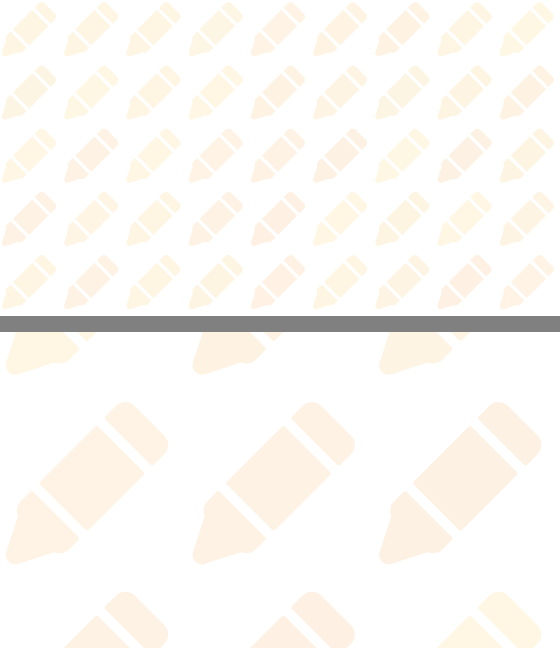
Top, the full canvas; bottom, a detail of the centre.
Write a Shadertoy shader that draws this pattern.

```glsl
const vec2  GRID = vec2(9.0, 5.0);            // whole repeats across and down
const vec2  PENCIL_CENTER = vec2(0.465, 0.535); // within a cell

// Lengths are fractions of the cell height; x runs along the pencil axis
const float HALF_WIDTH = 0.180;
const vec2  BODY_SPAN = vec2(-0.178, 0.254);
const vec2  CAP_SPAN = vec2(0.307, 0.467);
const vec2  COLLAR_SPAN = vec2(-0.382, -0.231);
const float SHARP_CORNER = 0.012;
const float ROUND_CORNER = 0.070;
const float TIP_CENTER = -0.533;
const float TIP_RADIUS = 0.050;
const float TIP_HALF_ANGLE = 0.471;

const vec3  PAPER = vec3(1.0);
const vec3  APRICOT = vec3(1.0, 0.950, 0.896);
const vec3  CREAM = vec3(1.0, 0.974, 0.894);
const float SHADE_VARIATION = 0.008;

// Integer hash of a cell, two values from 0 to 1
vec2 hashCell(vec2 cell) {
    uvec2 h = uvec2(cell) * 1664525u + 10139u;
    h.x += h.y * 16645u;
    h.y += h.x * 16645u;
    h ^= h >> 16u;
    h.x += h.y * 16645u;
    h.y += h.x * 16645u;
    h ^= h >> 16u;
    return vec2(h & 65535u) / 65535.0;
}

// Box over a span of x, with separate corner radii at its low and high ends
float roundedSpan(vec2 p, vec2 span, float lowRadius, float highRadius) {
    p.x -= 0.5 * (span.x + span.y);
    float radius = p.x < 0.0 ? lowRadius : highRadius;
    vec2 q = abs(p) - vec2(0.5 * (span.y - span.x), HALF_WIDTH) + radius;
    return length(max(q, 0.0)) + min(max(q.x, q.y), 0.0) - radius;
}

// Wedge with a rounded point, closed off inside the collar
float tipDistance(vec2 p) {
    vec2 q = vec2(p.x - TIP_CENTER, abs(p.y));
    vec2 edge = vec2(cos(TIP_HALF_ANGLE), sin(TIP_HALF_ANGLE));
    float side = sign(q.y * edge.x - q.x * edge.y);
    float wedge = side * length(q - edge * max(dot(q, edge), 0.0)) - TIP_RADIUS;
    return max(wedge, p.x - mix(COLLAR_SPAN.x, COLLAR_SPAN.y, 0.5));
}

float pencilDistance(vec2 p) {
    float body = roundedSpan(p, BODY_SPAN, SHARP_CORNER, SHARP_CORNER);
    float cap = roundedSpan(p, CAP_SPAN, SHARP_CORNER, ROUND_CORNER);
    float collar = roundedSpan(p, COLLAR_SPAN, ROUND_CORNER, SHARP_CORNER);
    return min(min(body, cap), min(collar, tipDistance(p)));
}

void mainImage(out vec4 fragColor, in vec2 fragCoord) {
    vec2 cellSize = iResolution.xy / GRID;
    vec2 grid = fragCoord / cellSize;
    vec2 cell = mod(floor(grid), GRID);

    // Turn the diagonal axis onto x
    vec2 p = (fract(grid) - PENCIL_CENTER) * cellSize / cellSize.y;
    p = vec2(p.x + p.y, p.y - p.x) * inversesqrt(2.0);

    // Each pencil has its own warm tint
    vec2 random = hashCell(cell);
    vec3 tint = mix(APRICOT, CREAM, random.x) * (1.0 - SHADE_VARIATION * random.y);

    float pixel = 1.0 / cellSize.y;
    float coverage = 1.0 - smoothstep(-0.6 * pixel, 0.6 * pixel, pencilDistance(p));
    fragColor = vec4(mix(PAPER, tint, coverage), 1.0);
}
```
